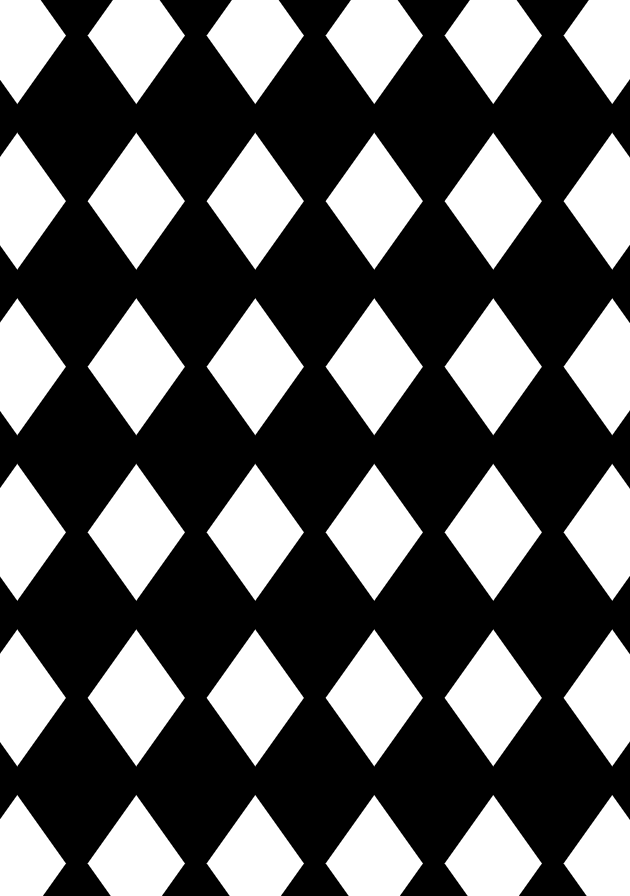
A Shadertoy shader for this pattern:

```glsl
// Draws a grid of tall white diamonds on black.

// Signed distance to the edge lines of a diamond with the given half-size.
float diamondDistance(vec2 p, vec2 halfSize) {
    return (dot(abs(p), 1.0 / halfSize) - 1.0) / length(1.0 / halfSize);
}

void mainImage(out vec4 fragColor, in vec2 fragCoord) {
    // Canvas height is one unit
    vec2 uv = fragCoord / iResolution.y;
    float pixel = 1.0 / iResolution.y;

    // Repeat around each diamond centre
    vec2 spacing = vec2(0.1328, 0.1848);
    vec2 cell = (fract((uv - vec2(0.0193, 0.0363)) / spacing + 0.5) - 0.5) * spacing;

    // Smooth edge one pixel wide
    float edge = diamondDistance(cell, vec2(0.0543, 0.0764));
    float white = clamp(0.5 - edge / pixel, 0.0, 1.0);
    fragColor = vec4(vec3(white), 1.0);
}
```
